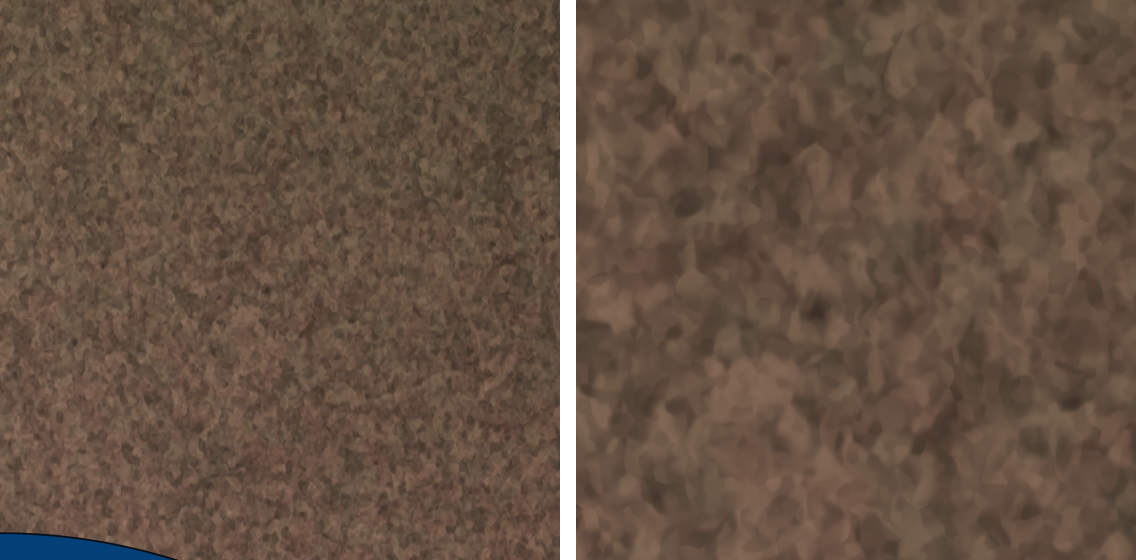
Left, the full canvas; right, a detail of the centre.
Write a three.js fragment shader that draws this texture.

```glsl
// Rough brown board with soft mottled grain, slightly taller than wide,
// and the top of a large blue disc with a dark rim in the lower left corner.
// Grain is smooth cellular noise in layers over a four-corner colour gradient.

#define GRAIN_SCALE 84.0
#define FINE_SCALE 165.0
#define PATCH_SCALE 17.0
#define GRAIN_CONTRAST 0.58
#define PATCH_CONTRAST 0.10
#define FLECK_SCALE 20.0
#define FLECK_SHARE 0.20
#define DISC_CENTER vec2(0.0, -1.0035)
#define DISC_RADIUS 1.053
#define RIM_WIDTH 0.0032
#define EDGE_SOFTNESS 0.0012

varying vec2 vUv;

vec3 hash3(vec2 cell) {
  vec3 h = fract(vec3(cell.xyx) * vec3(0.1031, 0.1030, 0.0973));
  h += dot(h, h.yxz + 33.33);
  return fract((h.xxy + h.yzz) * h.zyx);
}

// Random tone of the nearby cell points, blended by distance; -0.5 to 0.5.
float cellTone(vec2 p) {
  vec2 cell = floor(p);
  vec2 local = fract(p);
  float sum = 0.0;
  float total = 0.0;
  for (int j = -1; j <= 1; j++) {
    for (int i = -1; i <= 1; i++) {
      vec2 offset = vec2(float(i), float(j));
      vec3 rnd = hash3(cell + offset + 37.0);
      vec2 d = offset + rnd.xy - local;
      float weight = exp(-7.0 * dot(d, d));
      sum += weight * (rnd.z - 0.5);
      total += weight;
    }
  }
  return sum / total;
}

// Sparse tilted flecks, each kept inside its own cell.
float fleckMask(vec2 p) {
  vec2 cell = floor(p);
  vec3 rnd = hash3(cell + 211.0);
  vec3 shape = hash3(cell + 523.0);
  vec2 d = fract(p) - mix(vec2(0.3), vec2(0.7), rnd.xy);
  float angle = 3.14159 * shape.x;
  float c = cos(angle);
  float s = sin(angle);
  d = vec2(c * d.x + s * d.y, c * d.y - s * d.x);
  float r = length(d / vec2(mix(0.14, 0.28, shape.y), 0.12));
  return step(rnd.z, FLECK_SHARE) * (1.0 - smoothstep(0.2, 1.0, r));
}

vec3 boardColor(vec2 uv) {
  // Olive and dim at upper right, rosy and lighter at lower left.
  vec3 bottom = mix(vec3(0.438, 0.343, 0.290), vec3(0.388, 0.302, 0.250), uv.x);
  vec3 top = mix(vec3(0.388, 0.320, 0.252), vec3(0.345, 0.288, 0.225), uv.x);
  vec3 color = mix(bottom, top, smoothstep(-0.1, 1.1, uv.y));

  // Bend the domain so grains become irregular.
  vec2 bend = vec2(cellTone(uv * 60.0 + 9.0), cellTone(uv * 60.0 + 71.0));
  vec2 p = uv + 0.006 * bend;

  vec2 stretch = vec2(1.0, 0.78);
  float grain = 0.62 * cellTone(p * GRAIN_SCALE * stretch)
              + 0.42 * cellTone(p * FINE_SCALE * stretch + 130.0);
  float patches = cellTone(p * PATCH_SCALE + 300.0);
  float hue = cellTone(p * PATCH_SCALE * 1.7 + 450.0);

  color *= 1.0 + GRAIN_CONTRAST * grain + PATCH_CONTRAST * patches;
  color += hue * vec3(0.018, -0.012, -0.004);

  // A few dark pits and fainter pale fibres.
  color *= 1.0 - 0.20 * fleckMask(p * FLECK_SCALE);
  color *= 1.0 + 0.12 * fleckMask(p * FLECK_SCALE * 0.9 + 83.0);
  return color;
}

void main() {
  vec3 color = boardColor(vUv);

  // Blue disc inside its dark rim.
  float edge = length(vUv - DISC_CENTER) - DISC_RADIUS;
  float disc = 1.0 - smoothstep(-EDGE_SOFTNESS, EDGE_SOFTNESS, edge);
  float inner = 1.0 - smoothstep(-EDGE_SOFTNESS, EDGE_SOFTNESS, edge + RIM_WIDTH);
  vec3 rimColor = vec3(0.02, 0.05, 0.09);
  vec3 blue = vec3(0.01, 0.25, 0.47);
  color = mix(color, mix(rimColor, blue, inner), disc);

  gl_FragColor = vec4(color, 1.0);
}
```
